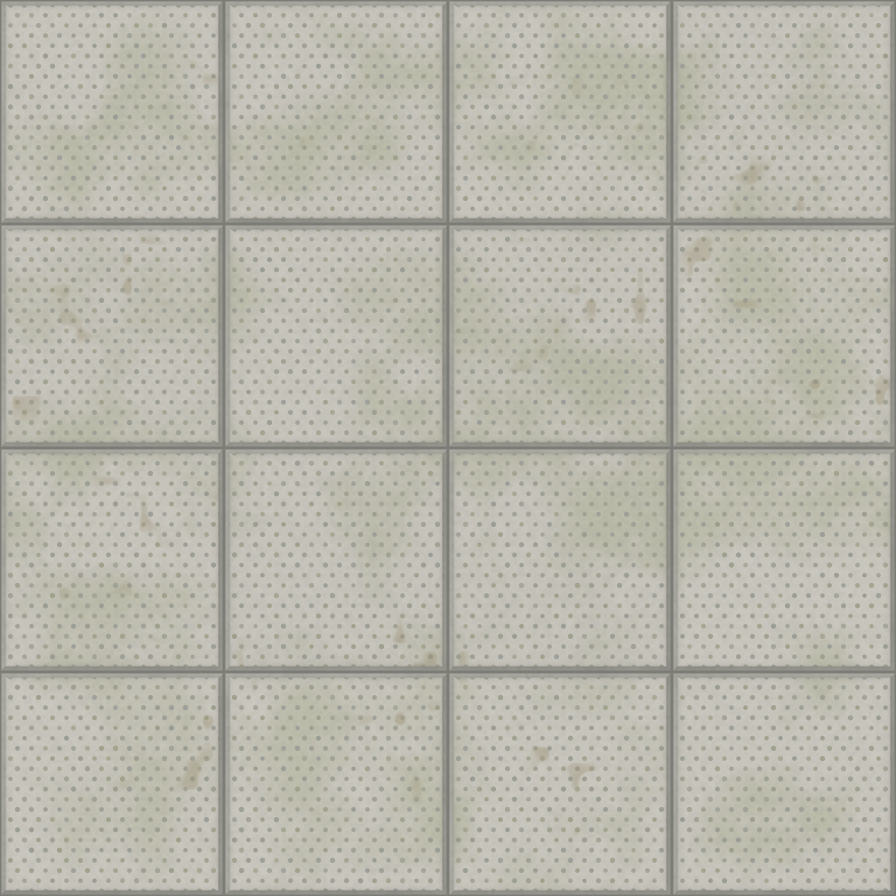
Reproduce this texture procedurally as a Shadertoy shader.

```glsl
// Four by four pale stone tiles, each stippled with a staggered grid of small
// olive and grey pits and parted by bevelled grey joints. Wrapping value noise
// adds mottling, grain and a few brown stains; every period is a whole number.

#define TILES 4.0               // tiles across and down
#define DOTS vec2(16.0, 11.0)   // pit pairs per tile, across and down
#define DOT_RADIUS 0.0027
#define BEVEL_WIDTH 0.0064      // half width of the whole joint
#define LINE_WIDTH 0.0016       // half width of its dark core
#define STONE vec3(0.775, 0.765, 0.733)
#define OLIVE_STONE vec3(0.727, 0.727, 0.660)
#define OLIVE_PIT vec3(0.625, 0.632, 0.545)
#define GREY_PIT vec3(0.600, 0.612, 0.590)
#define BEVEL_LIGHT vec3(0.655, 0.652, 0.622)
#define BEVEL_DARK vec3(0.575, 0.575, 0.548)
#define JOINT_CORE vec3(0.480, 0.480, 0.460)

float hash(vec2 p) {
    return fract(sin(dot(p, vec2(127.1, 311.7))) * 43758.5453);
}

// Value noise over the unit square that wraps after "period" cells
float noise(vec2 uv, float period) {
    vec2 p = uv * period, i = floor(p), f = fract(p);
    f = f * f * (3.0 - 2.0 * f);
    vec2 a = mod(i, period), b = mod(i + 1.0, period);
    return mix(mix(hash(a), hash(vec2(b.x, a.y)), f.x),
               mix(hash(vec2(a.x, b.y)), hash(b), f.x), f.y);
}

float fbm(vec2 uv, float period) {
    float sum = 0.0, weight = 0.5;
    for (int k = 0; k < 5; k++) {
        sum += weight * noise(uv, period);
        period *= 2.0;
        weight *= 0.5;
    }
    return sum / 0.96875;
}

// Coverage of a line or disc of the given half width
float cover(float dist, float radius, float blur) {
    return 1.0 - smoothstep(radius - blur, radius + blur, dist);
}

void mainImage(out vec4 fragColor, in vec2 fragCoord) {
    vec2 uv = fragCoord / iResolution.xy;
    float pixel = 1.0 / min(iResolution.x, iResolution.y);

    // Mottled stone with a slight tone of its own per tile
    float mottle = fbm(uv, 12.0);
    float grain = noise(uv, 240.0) - 0.5;
    float tone = hash(mod(floor(uv * TILES), TILES) + 7.0) - 0.5;
    vec3 color = mix(STONE, OLIVE_STONE, smoothstep(0.38, 0.78, mottle));
    color *= 1.0 + 0.035 * grain + 0.012 * tone;

    // Two interleaved grids of pits, varied in tint, size and strength
    vec2 count = DOTS * TILES;
    for (int k = 0; k < 2; k++) {
        vec2 grid = uv * count + 0.5 * float(k) + 0.25;
        vec2 id = mod(floor(grid), count) + 97.0 * float(k);
        float seed = hash(id);
        float dist = length((fract(grid) - 0.5) / count);
        float pit = cover(dist, DOT_RADIUS * mix(0.88, 1.08, seed), max(pixel * 0.7, 0.0007));
        vec3 pitColor = mix(OLIVE_PIT, GREY_PIT, hash(id + 31.0));
        color = mix(color, pitColor, pit * mix(0.75, 1.0, hash(id + 53.0)));
    }

    // Sparse brown stains
    float stain = smoothstep(0.74, 0.92, noise(uv, 56.0)) * smoothstep(0.56, 0.72, fbm(uv, 9.0));
    color = mix(color, vec3(0.60, 0.56, 0.44), 0.4 * stain);

    // Bevelled joints: signed offset from the nearest joint on each axis
    vec2 offset = (fract(uv * TILES + 0.5) - 0.5) / TILES;
    vec2 away = abs(offset);
    float dist = min(away.x, away.y);
    float side = away.x < away.y ? -offset.x : offset.y;
    color *= 1.0 - 0.07 * exp(-max(dist - BEVEL_WIDTH, 0.0) * 350.0);

    vec3 bevel = mix(BEVEL_LIGHT, BEVEL_DARK, smoothstep(-pixel, pixel, side));
    bevel *= 1.0 + 0.10 * (fbm(uv, 24.0) - 0.5) + 0.04 * grain;
    bevel *= 1.0 - 0.05 * cover(abs(dist - 0.85 * BEVEL_WIDTH), 0.0006, pixel);
    color = mix(color, bevel, cover(dist, BEVEL_WIDTH, max(pixel, 0.0012)));
    color = mix(color, JOINT_CORE, 0.95 * cover(dist, LINE_WIDTH, max(pixel * 0.7, 0.0006)));

    fragColor = vec4(color, 1.0);
}
```
